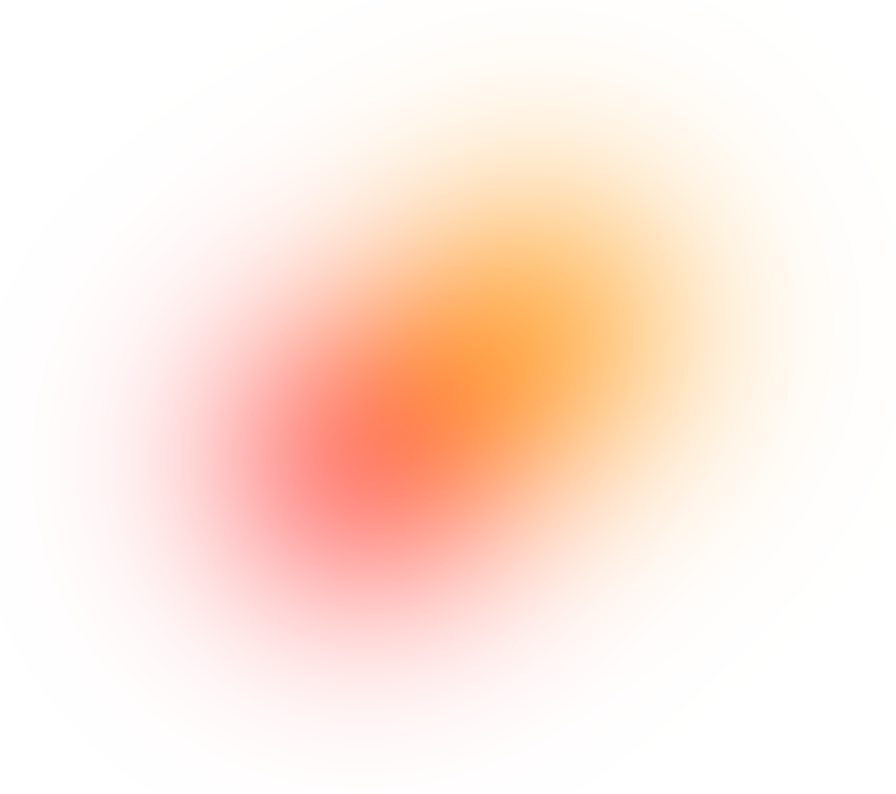
Write a WebGL 2 fragment shader that draws this background.

```glsl
#version 300 es
precision highp float;

uniform vec2 u_resolution;
out vec4 fragColor;

// Positions and spreads are in canvas heights, measured from the centre.
const vec2 PINK_CENTER = vec2(-0.109, -0.080);
const vec2 ORANGE_CENTER = vec2(0.119, 0.089);
const float PINK_SPREAD = 0.150;
const float ORANGE_SPREAD = 0.150;

// Light each glow removes from the paper at full strength.
const vec3 PAPER = vec3(1.0);
const vec3 PINK_ABSORB = vec3(0.0, 0.45, 0.44);
const vec3 ORANGE_ABSORB = vec3(0.0, 0.21, 0.505);
const vec3 OVERLAP_ABSORB = vec3(0.0, 0.01, 0.27);

// Gaussian falloff around a centre.
float glow(vec2 p, vec2 center, float spread) {
    vec2 d = (p - center) / spread;
    return exp(-0.5 * dot(d, d));
}

void main() {
    vec2 p = (gl_FragCoord.xy - 0.5 * u_resolution) / u_resolution.y;

    float pink = glow(p, PINK_CENTER, PINK_SPREAD);
    float orange = glow(p, ORANGE_CENTER, ORANGE_SPREAD);

    // Tint the paper, with a deeper orange where the glows meet.
    vec3 color = PAPER - pink * PINK_ABSORB - orange * ORANGE_ABSORB;
    color -= pink * orange * OVERLAP_ABSORB;

    fragColor = vec4(clamp(color, 0.0, 1.0), 1.0);
}
```
